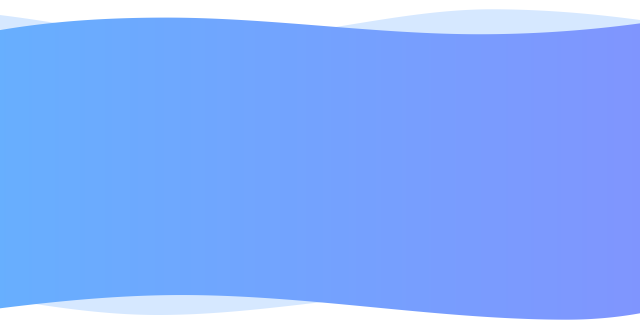
A Shadertoy shader for this background:

```glsl
// Cubic segment from a to b (x, height), with a slope at each end
float hermite(float x, vec2 a, vec2 b, float slopeA, float slopeB) {
    float w = b.x - a.x;
    float t = (x - a.x) / w;
    float s = 1.0 - t;
    return mix(a.y, b.y, t * t * (3.0 - 2.0 * t))
         + w * t * s * (s * slopeA - t * slopeB);
}

// Wave across the canvas: flat at two inner turns, sloped at both sides
float wave(float x, vec2 turns, vec4 heights, vec2 slopes) {
    vec2 first = vec2(turns.x, heights.y);
    vec2 second = vec2(turns.y, heights.z);
    if (x < turns.x) return hermite(x, vec2(0.0, heights.x), first, slopes.x, 0.0);
    if (x < turns.y) return hermite(x, first, second, 0.0, 0.0);
    return hermite(x, second, vec2(1.0, heights.w), 0.0, slopes.y);
}

// Soft coverage of the band between two heights
float band(float y, float bottom, float top) {
    float pixel = 1.0 / iResolution.y;
    return clamp((y - bottom) / pixel + 0.5, 0.0, 1.0)
         * clamp((top - y) / pixel + 0.5, 0.0, 1.0);
}

void mainImage(out vec4 fragColor, in vec2 fragCoord) {
    vec2 uv = fragCoord / iResolution.xy;

    // Pale band behind
    float paleTop = wave(uv.x, vec2(0.326, 0.768), vec4(0.953, 0.875, 0.971, 0.9375), vec2(-0.24, -0.27));
    float paleBottom = wave(uv.x, vec2(0.247, 0.749), vec4(0.068, 0.0156, 0.094, 0.0625), vec2(-0.34, -0.25));
    vec3 color = mix(vec3(1.0), vec3(0.84, 0.91, 1.0), band(uv.y, paleBottom, paleTop));

    // Blue to violet band in front
    float mainTop = wave(uv.x, vec2(0.26, 0.749), vec4(0.906, 0.945, 0.893, 0.927), vec2(0.34, 0.27));
    float mainBottom = wave(uv.x, vec2(0.284, 0.885), vec4(0.0365, 0.078, 0.001, 0.021), vec2(0.25, 0.36));
    vec3 blueToViolet = mix(vec3(0.405, 0.685, 0.995), vec3(0.5, 0.585, 0.995), uv.x);
    color = mix(color, blueToViolet, band(uv.y, mainBottom, mainTop));

    fragColor = vec4(color, 1.0);
}
```
